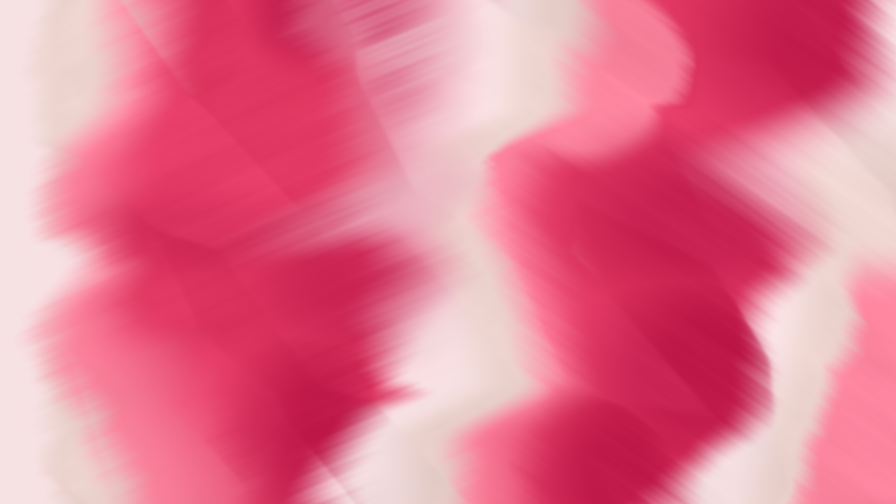
This background is drawn by a Shadertoy shader. Its source:

```glsl
const vec3 PAPER = vec3(0.97, 0.885, 0.89);
const vec3 BEIGE = vec3(0.91, 0.81, 0.785);
const vec3 BLUSH = vec3(0.91, 0.68, 0.74);
const vec3 PINK = vec3(0.98, 0.51, 0.61);
const vec3 RED = vec3(0.88, 0.22, 0.385);
const vec3 CRIMSON = vec3(0.76, 0.11, 0.30);

float bump(float t, float center, float width) {
    float d = (t - center) / width;
    return exp(-d * d);
}

float fall(float low, float high, float t) {
    return 1.0 - smoothstep(low, high, t);
}

// Soft elliptical dab of paint
float dab(vec2 p, vec2 center, vec2 radius) {
    return fall(0.25, 1.4, length((p - center) / radius));
}

vec2 rotate(vec2 p, float angle) {
    float c = cos(angle), s = sin(angle);
    return vec2(c * p.x + s * p.y, c * p.y - s * p.x);
}

vec3 hash3(vec2 cell) {
    vec3 q = vec3(dot(cell, vec2(127.1, 311.7)), dot(cell, vec2(269.5, 183.3)), dot(cell, vec2(419.2, 371.9)));
    return fract(sin(q) * 4375.85);
}

// Cellular noise with one tone per cell and narrow blended seams
float strokes(vec2 p) {
    vec2 base = floor(p);
    float total = 0.0, weights = 0.0;
    for (int j = -1; j <= 1; j++)
        for (int i = -1; i <= 1; i++) {
            vec2 cell = base + vec2(i, j);
            vec3 h = hash3(cell);
            float weight = exp(-45.0 * length(cell + h.xy - p));
            total += weight * (h.z - 0.5);
            weights += weight;
        }
    return total / weights;
}

// Fine bristle lines running along the given angle
float bristles(vec2 p, float angle) {
    vec2 q = rotate(p, angle);
    float sum = 0.0, amplitude = 0.42, frequency = 24.0;
    for (int i = 0; i < 6; i++) {
        sum += amplitude * sin(q.y * frequency + 2.2 * sin(q.x * 5.0 + float(i) * 1.7));
        amplitude *= 0.74;
        frequency *= 1.8;
    }
    return sum;
}

// Outlines of the two painted bands and the corner patch
float leftBandStart(float t) {
    return 0.10 + 0.14 * smoothstep(0.64, 0.82, t) + 0.07 * bump(t, 0.47, 0.06)
        + 0.15 * fall(0.0, 0.33, t);
}

float leftBandEnd(float t) {
    return 0.63 + 0.13 * smoothstep(0.0, 0.3, t) - 0.10 * smoothstep(0.78, 0.98, t)
        - 0.04 * bump(t, 0.59, 0.05) + 0.08 * bump(t, 0.47, 0.09) + 0.07 * bump(t, 0.22, 0.03);
}

float rightBandStart(float t) {
    return 0.99 + 0.16 * smoothstep(0.69, 0.80, t) + 0.09 * fall(0.25, 0.6, t)
        - 0.17 * fall(0.12, 0.25, t);
}

float rightBandEnd(float t) {
    return 1.31 + 0.18 * smoothstep(0.0, 0.2, t) + 0.24 * smoothstep(0.66, 0.86, t)
        + 0.12 * bump(t, 0.52, 0.10);
}

float cornerStart(float t) {
    return 1.585 + 0.115 * smoothstep(0.0, 0.4, t);
}

void mainImage(out vec4 fragColor, in vec2 fragCoord) {
    vec2 p = fragCoord / iResolution.y;
    float lines = mix(bristles(p, 0.4), bristles(p, -0.6), smoothstep(0.85, 1.1, p.x));
    float facets = strokes(rotate(p, -0.8) * vec2(2.5, 6.0));
    p += vec2(0.017, 0.006) * lines + vec2(0.05, 0.02) * facets;
    float x = p.x, t = p.y;
    float a = leftBandStart(t), b = leftBandEnd(t);
    float c = rightBandStart(t), d = rightBandEnd(t), e = cornerStart(t);

    // Paper with beige shadows beside the bands
    float shade = smoothstep(0.06, 0.14, x) * fall(0.3, 0.5, x) * (1.0 - bump(t, 0.46, 0.09));
    shade += smoothstep(c - 0.19, c - 0.06, x) * fall(c, c + 0.2, x);
    shade += smoothstep(e - 0.16, e - 0.04, x) * fall(0.6, 0.85, t);
    vec3 color = mix(PAPER, BEIGE, clamp(shade, 0.0, 1.0) * 0.9);

    // Left band: pink into red, then crimson pools
    float rampWidth = 0.15 + 0.25 * fall(0.25, 0.45, t) + 0.1 * bump(t, 0.65, 0.08);
    vec3 paint = mix(PINK, RED, smoothstep(a + 0.02, a + rampWidth, x));
    float pool = dab(p, vec2(0.62, 0.13), vec2(0.15, 0.24));
    pool = max(pool, 0.8 * dab(p, vec2(0.72, 0.43), vec2(0.22, 0.16)));
    pool = max(pool, dab(p, vec2(0.60, 0.99), vec2(0.11, 0.12)));
    pool = max(pool, 0.45 * dab(p, vec2(0.42, 0.54), vec2(0.25, 0.10)));
    paint = mix(paint, CRIMSON, pool * 0.9);
    float feather = 0.07 + 0.06 * smoothstep(0.25, 0.45, t);
    float cover = smoothstep(a - 0.06, a + 0.07, x) * fall(b - feather, b + feather, x);
    color = mix(color, paint, cover);

    // Translucent mauve veils and a pale slanted sweep
    float veil = smoothstep(0.58, 0.66, x) * fall(0.74, 1.02, x) * smoothstep(0.55, 0.92, t);
    veil += 0.5 * smoothstep(0.68, 0.78, x) * fall(0.78, 0.98, x) * bump(t, 0.52, 0.17);
    float threads = clamp(0.62 + 0.3 * lines, 0.0, 1.0);
    color = mix(color, CRIMSON, veil * threads * (1.0 - cover));
    vec2 sweep = rotate(p - vec2(0.78, 0.60), 0.30);
    color = mix(color, BLUSH, (0.4 + 0.4 * threads) * dab(sweep, vec2(0.0), vec2(0.26, 0.06)));

    // Right band: pink disc at the top, red body, crimson pools
    rampWidth = 0.16 + 0.07 * fall(0.1, 0.25, t);
    paint = mix(PINK, RED, smoothstep(c, c + rampWidth, x));
    paint = mix(paint, PINK, fall(0.145, 0.21, length(p - vec2(1.17, 0.86))));
    pool = dab(p, vec2(1.63, 0.94), vec2(0.24, 0.22));
    pool = max(pool, dab(p, vec2(1.41, 0.57), vec2(0.28, 0.18)));
    pool = max(pool, dab(p, vec2(1.37, 0.26), vec2(0.19, 0.22)));
    pool = max(pool, dab(p, vec2(1.20, 0.05), vec2(0.14, 0.18)));
    paint = mix(paint, CRIMSON, pool * 0.95);
    float crisp = mix(0.06, 0.015, bump(t, 0.69, 0.05));
    float soft = 0.07 + 0.13 * bump(t, 0.69, 0.13);
    cover = smoothstep(c - crisp, c + crisp, x) * fall(d - soft, d + soft, x);
    color = mix(color, paint, cover);

    // Pink corner patch and bristle relief
    color = mix(color, PINK, smoothstep(e - 0.03, e + 0.04, x) * fall(0.40, 0.54, t));
    color += (0.014 * lines + 0.045 * facets) * smoothstep(0.05, 0.2, x);
    fragColor = vec4(clamp(color, 0.0, 1.0), 1.0);
}
```
